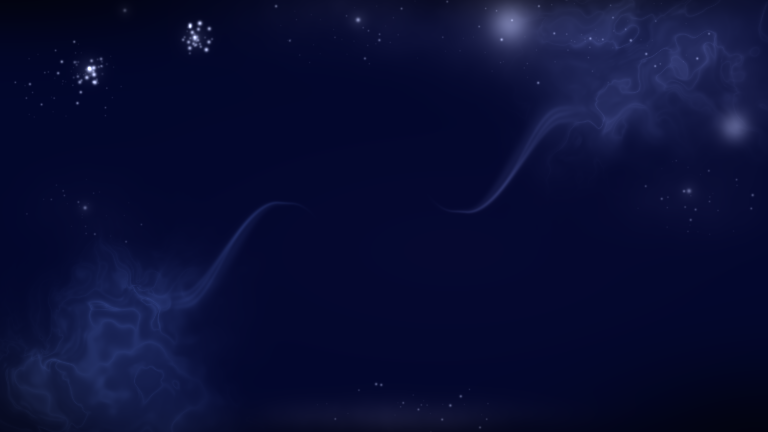
Reproduce this background procedurally as a Shadertoy shader.

```glsl
const vec3 NAVY = vec3(0.008, 0.026, 0.172);
const vec3 INDIGO = vec3(0.022, 0.034, 0.188);
const vec3 SHADOW = vec3(0.008, 0.012, 0.055);
const vec3 SMOKE_BLUE = vec3(0.25, 0.32, 0.48);
const vec3 SMOKE_GREY = vec3(0.32, 0.35, 0.48);
const vec3 HAZE = vec3(0.22, 0.21, 0.27);
const vec3 STARLIGHT = vec3(0.86, 0.88, 0.95);

float hash(vec2 p) {
    vec3 q = fract(p.xyx * 0.1031);
    q += dot(q, q.yzx + 33.33);
    return fract((q.x + q.y) * q.z);
}

float noise(vec2 p) {
    vec2 i = floor(p), f = fract(p);
    f = f * f * (3.0 - 2.0 * f);
    float low = mix(hash(i), hash(i + vec2(1, 0)), f.x);
    float high = mix(hash(i + vec2(0, 1)), hash(i + vec2(1, 1)), f.x);
    return mix(low, high, f.y);
}

float fbm(vec2 p) {
    float sum = 0.0, amp = 0.5;
    for (int i = 0; i < 4; i++) {
        sum += amp * noise(p);
        p = mat2(1.6, 1.2, -1.2, 1.6) * p + 7.3;
        amp *= 0.5;
    }
    return sum;
}

// Soft elliptical spot
float glow(vec2 p, vec2 center, vec2 radius) {
    vec2 d = (p - center) / radius;
    return exp(-dot(d, d));
}

// Height of the rising wisp, with a curled tip on its left
float wispHeight(float x) {
    float curl = max(1.05 - x, 0.0) / 0.06;
    return 0.511 + 0.222 * smoothstep(1.08, 1.30, x) + 0.035 * curl * curl;
}

// Bundle of thin strands that fans out to the right
float wisp(vec2 p) {
    float slope = (wispHeight(p.x + 0.002) - wispHeight(p.x - 0.002)) / 0.004;
    float dist = (p.y - wispHeight(p.x)) / sqrt(1.0 + slope * slope);
    float spread = mix(0.003, 0.018, smoothstep(1.03, 1.3, p.x));
    float sum = 0.35 * exp(-pow(dist / (spread * 1.3), 2.0));
    for (int i = 0; i < 3; i++) {
        float k = float(i);
        float offset = spread * sin(p.x * (9.0 + 4.0 * k) + k * 2.1);
        sum += 0.25 * exp(-pow((dist - offset) / (0.002 + spread * 0.2), 2.0));
    }
    return sum * smoothstep(0.98, 1.18, p.x) * (1.0 - smoothstep(1.26, 1.38, p.x));
}

// Curling cloud: folded noise inside a few overlapping spots
float smoke(vec2 p, float seed) {
    vec2 q = p * 4.5 + seed;
    vec2 warp = vec2(fbm(q), fbm(q + 19.7)) - 0.47;
    vec2 folded = q + 3.2 * warp;
    float ridge = 1.0 - abs(2.0 * fbm(folded) - 0.94);
    float thread = 1.0 - abs(2.0 * fbm(folded * 1.7 + 5.1) - 0.94);
    vec2 m = p + 0.22 * warp;
    float mask = 0.85 * glow(m, vec2(1.42, 0.71), vec2(0.13, 0.10));
    mask += 0.75 * glow(m, vec2(1.43, 0.84), vec2(0.13, 0.12));
    mask += 0.85 * glow(m, vec2(1.62, 0.87), vec2(0.19, 0.14));
    mask += 0.45 * glow(m, vec2(1.38, 0.99), vec2(0.14, 0.07));
    float body = 0.13 + 0.30 * fbm(folded * 0.8 + 3.0);
    return min(mask, 1.1) * (body + 0.26 * pow(ridge, 9.0) + 0.16 * pow(thread, 14.0));
}

// Stars scattered around a center, denser toward the middle
float cluster(vec2 p, vec2 center, vec2 spread, int count, float size, float seed) {
    float sum = 0.0;
    for (int i = 0; i < count; i++) {
        vec2 id = vec2(float(i) * 1.7 + 0.3, seed);
        float angle = 6.2832 * hash(id);
        float reach = pow(hash(id + 31.0), 0.8);
        vec2 star = center + spread * reach * vec2(cos(angle), sin(angle));
        float power = pow(hash(id + 57.0), 3.0);
        sum += (0.12 + power) * glow(p, star, vec2(size * (0.6 + 0.6 * power)));
    }
    return sum;
}

// Bright point with a faint halo
float beacon(vec2 p, vec2 center, float size) {
    return glow(p, center, vec2(size)) + 0.16 * glow(p, center, vec2(size * 4.0));
}

void mainImage(out vec4 fragColor, in vec2 fragCoord) {
    vec2 p = fragCoord / iResolution.xy * vec2(16.0 / 9.0, 1.0);

    // Night sky with darkened corners
    vec3 color = mix(NAVY, INDIGO, glow(p, vec2(1.05, 0.42), vec2(0.65, 0.28)));
    float shade = glow(p, vec2(0.0, 1.04), vec2(0.55, 0.13));
    shade += 0.8 * glow(p, vec2(1.78, 0.0), vec2(0.35, 0.16));
    shade += 0.6 * glow(p, vec2(0.0, 0.0), vec2(0.25, 0.22));
    shade += 0.65 * glow(p, vec2(0.95, -0.02), vec2(0.6, 0.07));
    shade += 0.7 * glow(p, vec2(1.3, 1.02), vec2(0.5, 0.06));
    color = mix(color, SHADOW, min(shade, 0.9));

    // Dusty haze
    float dust = 0.30 * glow(p, vec2(0.83, 0.97), vec2(0.24, 0.09));
    dust += 0.35 * glow(p, vec2(1.20, 0.94), vec2(0.20, 0.12));
    dust += 0.40 * glow(p, vec2(0.92, 0.035), vec2(0.28, 0.04));
    dust += 0.12 * glow(p, vec2(0.20, 0.51), vec2(0.12, 0.08));
    dust += 0.18 * glow(p, vec2(1.60, 0.53), vec2(0.15, 0.08));
    dust += 0.35 * glow(p, vec2(1.72, 0.80), vec2(0.14, 0.16));
    color += HAZE * dust * (0.3 + 0.8 * fbm(p * 9.0));

    // Two smoke plumes, the second turned half a circle
    vec2 turned = vec2(1.725, 0.96) + vec2(0.0, 0.08) - p;
    color += SMOKE_GREY * (smoke(p, 2.0) + 0.5 * wisp(p));
    color += SMOKE_BLUE * (0.85 * smoke(turned, 11.0) + 0.45 * wisp(turned));

    // Large soft lights
    color += STARLIGHT * 0.30 * glow(p, vec2(1.18, 0.943), vec2(0.04));
    color += STARLIGHT * 0.12 * glow(p, vec2(1.18, 0.943), vec2(0.085));
    color += STARLIGHT * 0.30 * glow(p, vec2(1.70, 0.707), vec2(0.032));

    // Star clusters and loose dust
    float stars = cluster(p, vec2(0.208, 0.838), vec2(0.045, 0.035), 30, 0.0042, 1.0);
    stars += cluster(p, vec2(0.454, 0.912), vec2(0.042, 0.038), 30, 0.0042, 2.0);
    stars += 0.6 * cluster(p, vec2(0.15, 0.81), vec2(0.14, 0.11), 45, 0.0028, 3.0);
    stars += 0.4 * cluster(p, vec2(0.85, 0.93), vec2(0.26, 0.10), 40, 0.0026, 4.0);
    stars += 0.5 * cluster(p, vec2(1.35, 0.91), vec2(0.30, 0.11), 60, 0.0026, 5.0);
    stars += 0.35 * cluster(p, vec2(1.60, 0.54), vec2(0.15, 0.10), 30, 0.0026, 6.0);
    stars += 0.35 * cluster(p, vec2(0.20, 0.50), vec2(0.14, 0.09), 25, 0.0026, 7.0);
    stars += 0.4 * cluster(p, vec2(0.98, 0.06), vec2(0.26, 0.06), 28, 0.0026, 8.0);
    stars += 0.8 * beacon(p, vec2(0.208, 0.838), 0.007) + 0.8 * beacon(p, vec2(0.452, 0.912), 0.007);
    stars += 0.6 * beacon(p, vec2(0.829, 0.954), 0.005) + 0.3 * beacon(p, vec2(0.289, 0.976), 0.004);
    stars += 0.4 * beacon(p, vec2(0.197, 0.519), 0.004) + 0.4 * beacon(p, vec2(1.595, 0.558), 0.005);
    color += STARLIGHT * stars * 0.8;

    fragColor = vec4(min(color, 1.0), 1.0);
}
```
